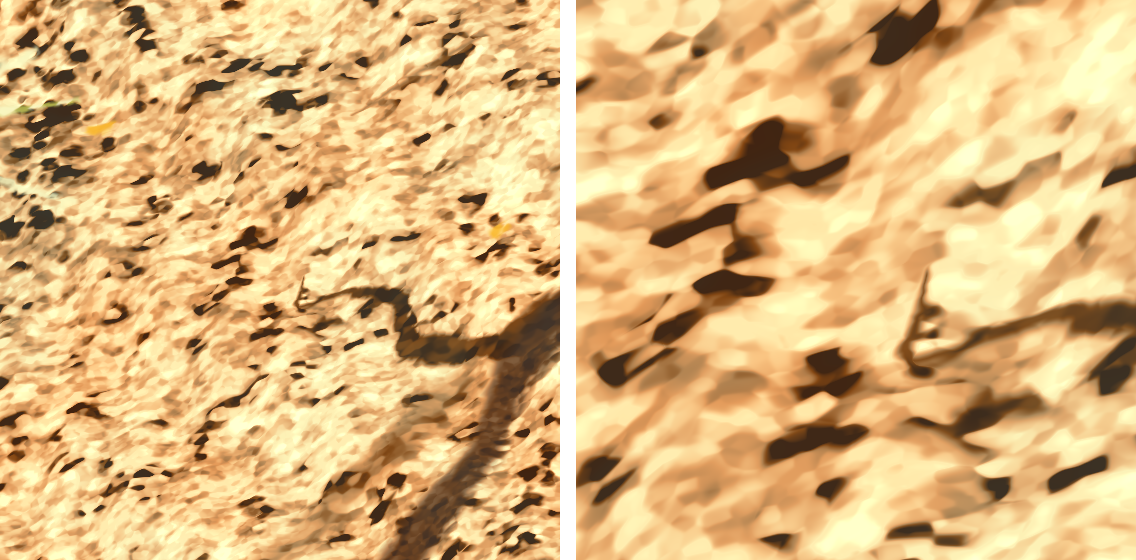
Left, the full canvas; right, a detail of the centre.
This texture is drawn by a three.js fragment shader. Its source:

```glsl
varying vec2 vUv;

const vec3 DARK = vec3(0.24, 0.17, 0.11);
const vec3 BROWN = vec3(0.50, 0.30, 0.11);
const vec3 UMBER = vec3(0.68, 0.51, 0.32);
const vec3 TAN = vec3(0.88, 0.63, 0.39);
const vec3 SAND = vec3(0.97, 0.79, 0.54);
const vec3 CREAM = vec3(1.0, 0.93, 0.69);
const vec3 STRAW = vec3(0.97, 0.97, 0.76);
const vec3 GRASS = vec3(0.74, 0.75, 0.30);
const vec3 PETAL = vec3(0.98, 0.72, 0.16);

vec3 hash3(vec2 p) {
  vec3 k = vec3(dot(p, vec2(127.1, 311.7)), dot(p, vec2(269.5, 183.3)), dot(p, vec2(419.2, 371.9)));
  return fract(sin(k) * 43758.5);
}

vec2 rotate(vec2 p, float angle) {
  float c = cos(angle), s = sin(angle);
  return vec2(c * p.x + s * p.y, c * p.y - s * p.x);
}

// Smooth cellular noise, centred on zero
float cells(vec2 p) {
  vec2 base = floor(p);
  float total = 0.0, weight = 0.0;
  for (int j = -1; j <= 1; j++) {
    for (int i = -1; i <= 1; i++) {
      vec2 id = base + vec2(float(i), float(j));
      vec3 h = hash3(id);
      vec2 d = p - id - h.xy;
      float w = exp(-7.0 * dot(d, d));
      total += w * h.z;
      weight += w;
    }
  }
  return total / weight - 0.5;
}

// Scattered rounded stones; density is the chance that a cell holds one
float stones(vec2 p, float density) {
  vec2 base = floor(p);
  float cover = 0.0;
  for (int j = -1; j <= 1; j++) {
    for (int i = -1; i <= 1; i++) {
      vec2 id = base + vec2(float(i), float(j));
      vec3 h = hash3(id + 37.0);
      float radius = mix(0.22, 0.52, h.x * h.y);
      float d = length(p - id - 0.2 - 0.6 * h.xy) - radius;
      float present = smoothstep(h.z - 0.05, h.z + 0.05, density);
      cover = max(cover, present * (1.0 - smoothstep(-0.14, 0.12, d)));
    }
  }
  return cover;
}

// Tapered stroke from a to b with radii r.x and r.y
float stroke(vec2 p, vec2 a, vec2 b, vec2 r, float blur) {
  vec2 ab = b - a;
  float t = clamp(dot(p - a, ab) / dot(ab, ab), 0.0, 1.0);
  float d = length(p - a - ab * t) - mix(r.x, r.y, t);
  return 1.0 - smoothstep(-blur, blur, d);
}

float patchMask(vec2 p, vec2 centre, vec2 size) {
  vec2 d = (p - centre) / size;
  return exp(-dot(d, d));
}

vec3 earthRamp(float tone) {
  float t = tone * 5.0;
  vec3 c = mix(DARK, BROWN, clamp(t, 0.0, 1.0));
  c = mix(c, UMBER, clamp(t - 1.0, 0.0, 1.0));
  c = mix(c, TAN, clamp(t - 2.0, 0.0, 1.0));
  c = mix(c, SAND, clamp(t - 3.0, 0.0, 1.0));
  return mix(c, CREAM, clamp(t - 4.0, 0.0, 1.0));
}

void main() {
  vec2 p = vUv;

  // Slanted, gently wavy grain at four scales
  vec2 g = rotate(p, 0.45);
  g.y += 0.010 * sin(g.x * 17.0 + g.y * 9.0) + 0.004 * sin(g.x * 43.0 - g.y * 31.0);
  float coarse = cells(g * vec2(6.0, 10.0));
  float medium = cells(g * vec2(18.0, 38.0) + 11.0);
  float fine = cells(g * vec2(42.0, 88.0) + 23.0);
  float grit = cells(g * vec2(85.0, 140.0) + 51.0);
  float tone = 0.83 + 0.66 * fine + 0.50 * medium + 0.28 * coarse + 0.34 * grit;
  tone -= 0.5 * smoothstep(0.16, 0.36, -medium) * smoothstep(-0.05, 0.25, -fine);

  // Stones gather at the left and right margins
  float left = patchMask(p, vec2(0.05, 0.76), vec2(0.20, 0.23));
  float right = patchMask(p, vec2(0.95, 0.60), vec2(0.11, 0.08));
  float corner = patchMask(p, vec2(0.98, 0.10), vec2(0.14, 0.16));
  float knot = patchMask(p, vec2(0.49, 0.81), vec2(0.06, 0.06));
  float density = 0.03 + 0.6 * left + 0.55 * right + 0.35 * corner + 0.5 * knot;
  vec2 s = rotate(p, 0.3) * vec2(19.0, 30.0) + 0.5 * vec2(medium, fine);
  float stone = stones(s, density);
  float litSide = stones(s - vec2(0.15, 0.4), density) * (1.0 - stone);
  tone += 0.25 * litSide - 0.75 * stone - 0.16 * left - 0.10 * corner;

  // Ragged crack with a widening right end
  vec2 q = p + 0.016 * vec2(fine, medium) + 0.005 * grit;
  float crack = stroke(q, vec2(0.535, 0.45), vec2(0.545, 0.50), vec2(0.007, 0.003), 0.005);
  crack = max(crack, stroke(q, vec2(0.54, 0.455), vec2(0.64, 0.48), vec2(0.004, 0.007), 0.005));
  crack = max(crack, stroke(q, vec2(0.64, 0.48), vec2(0.71, 0.465), vec2(0.008, 0.017), 0.006));
  crack = max(crack, stroke(q, vec2(0.715, 0.46), vec2(0.73, 0.375), vec2(0.014, 0.022), 0.006));
  crack = max(crack, stroke(q, vec2(0.73, 0.375), vec2(0.89, 0.38), vec2(0.022, 0.026), 0.007));
  crack = max(crack, stroke(q, vec2(0.89, 0.38), vec2(1.02, 0.46), vec2(0.022, 0.032), 0.008));
  crack = max(crack, stroke(q, vec2(0.565, 0.413), vec2(0.61, 0.426), vec2(0.004, 0.009), 0.006));
  float twig = stroke(q, vec2(0.63, 0.795), vec2(0.86, 0.93), vec2(0.003, 0.004), 0.004);

  // Two soft cast shadows
  float shade = stroke(q, vec2(0.70, -0.02), vec2(0.87, 0.20), vec2(0.034, 0.026), 0.014);
  shade = max(shade, stroke(q, vec2(0.87, 0.20), vec2(0.92, 0.34), vec2(0.026, 0.032), 0.014));
  shade = max(shade, stroke(q, vec2(0.92, 0.34), vec2(1.02, 0.45), vec2(0.032, 0.038), 0.014));
  float penumbra = stroke(q, vec2(0.48, -0.02), vec2(0.83, 0.32), vec2(0.024, 0.030), 0.020);
  tone = mix(tone, 0.38 + 0.4 * fine + 0.3 * medium, 0.85 * penumbra);
  tone = mix(tone, 0.13 + 0.30 * fine + 0.2 * grit, 0.95 * shade);
  tone = mix(tone, 0.04 + 0.25 * fine, 0.95 * crack);
  tone = mix(tone, 0.30, 0.75 * twig);

  // Colour with slow warm and cool drifts
  vec3 color = earthRamp(tone);
  float drift = cells(p * 5.0 + 71.0) + 0.4 * cells(g * vec2(24.0, 40.0) + 83.0);
  color += drift * vec3(0.03, -0.06, -0.09);
  color = mix(color, vec3(0.29, 0.24, 0.22), 0.4 * shade);
  color += 0.12 * smoothstep(1.05, 1.35, tone);

  // Bright straws and small petals
  float blade = stroke(q, vec2(-0.02, 0.80), vec2(0.14, 0.818), vec2(0.013, 0.004), 0.006);
  float straw = stroke(q, vec2(-0.02, 0.685), vec2(0.10, 0.65), vec2(0.010, 0.005), 0.005);
  straw = max(straw, stroke(q, vec2(-0.02, 0.865), vec2(0.06, 0.905), vec2(0.012, 0.005), 0.006));
  float petal = stroke(q, vec2(0.17, 0.768), vec2(0.20, 0.774), vec2(0.009, 0.006), 0.006);
  petal = max(petal, stroke(q, vec2(0.885, 0.58), vec2(0.90, 0.60), vec2(0.009, 0.006), 0.006));
  color = mix(color, mix(GRASS, STRAW, smoothstep(-0.2, 0.2, fine)), 0.85 * blade);
  color = mix(color, STRAW, 0.8 * straw);
  color = mix(color, PETAL, 0.85 * petal);

  gl_FragColor = vec4(clamp(color, 0.0, 1.0), 1.0);
}
```
